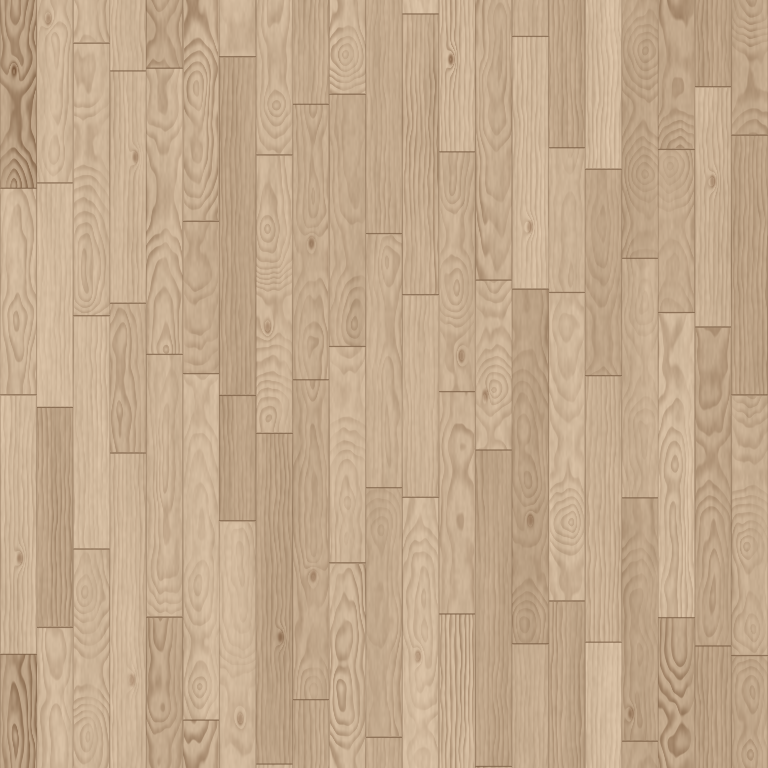
A WebGL 2 fragment shader for this texture:

```glsl
#version 300 es
precision highp float;
// Pale ash strip flooring: 21 columns of staggered planks with cathedral and straight grain.

uniform vec2 u_resolution;
out vec4 fragColor;

float hash(vec2 p) {
    vec3 q = fract(p.xyx * 0.1031);
    q += dot(q, q.yzx + 33.33);
    return fract((q.x + q.y) * q.z);
}

float noise(vec2 p) {
    vec2 i = floor(p), f = fract(p);
    f = f * f * (3.0 - 2.0 * f);
    return mix(mix(hash(i), hash(i + vec2(1, 0)), f.x),
               mix(hash(i + vec2(0, 1)), hash(i + vec2(1, 1)), f.x), f.y);
}

// End joint k of a column; each column carries three, unevenly spaced.
float jointAt(float column, float k) {
    return k + 0.6 * hash(vec2(column + 3.0, mod(k, 3.0) + 17.0));
}

// Growth rings of a wavering trunk, cut lengthwise; p is in plank widths.
float ringPhase(vec2 p, vec2 seed, float figured) {
    float side = hash(seed + 5.0) - 0.5;
    float heart = mix(sign(side) * (0.7 + abs(side)), side * 0.4, figured);
    float wobble = noise(p * vec2(2.5, 0.9) + seed) - 0.5;
    float across = p.x - heart + wobble * mix(0.08, 0.22, figured);
    float depth = (noise(vec2(p.y * 0.32, seed.x)) - 0.42) * mix(0.7, 2.6, figured)
                + (noise(vec2(p.y * 1.3, seed.y)) - 0.5) * 0.25 * figured;
    return mix(8.0, 7.0, figured) * sqrt(across * across + depth * depth)
         + 0.5 * noise(p * vec2(6.0, 2.0) + seed);
}

void main() {
    vec2 uv = gl_FragCoord.xy / u_resolution;
    float pixel = 21.0 / u_resolution.x;

    // Plank layout
    float column = floor(uv.x * 21.0);
    float x = fract(uv.x * 21.0) - 0.5;
    float along = uv.y * 3.0 + 3.0 * hash(vec2(column, 41.0));
    float k = floor(along);
    if (along < jointAt(column, k)) k -= 1.0;
    float endGap = 7.0 * min(along - jointAt(column, k), jointAt(column, k + 1.0) - along);
    vec2 plank = vec2(column, mod(k, 3.0));
    vec2 seed = 90.0 * vec2(hash(plank + 11.0), hash(plank + 29.0));
    vec2 p = vec2(x, (along - k) * 7.0);

    // Grain, bent around an occasional small knot
    float figured = step(0.4, hash(plank + 53.0));
    float bold = pow(hash(plank + 71.0), 4.0);
    vec2 knotOffset = (p - vec2(hash(seed) * 0.5 - 0.25, 3.0 + 4.0 * hash(seed + 2.0)))
                    * vec2(7.0, 3.5);
    float knot = step(0.72, hash(plank + 83.0)) * exp(-dot(knotOffset, knotOffset));
    float phase = ringPhase(p, seed, figured) + 2.2 * knot;
    float ring = fract(phase);
    float grain = smoothstep(0.25, 0.85, ring) * (1.0 - smoothstep(0.85, 1.0, ring));
    grain = mix(grain, 0.37, smoothstep(0.4, 1.0, fwidth(phase)));
    float patchy = smoothstep(0.15, 0.85, noise(p * vec2(2.5, 0.25) + seed.yx));
    grain *= mix(0.35, 1.0, patchy) * mix(0.07, 0.18, bold);

    // Plank tone, broad streaks and fine fibres
    vec3 wood = mix(vec3(0.742, 0.641, 0.53), vec3(0.832, 0.738, 0.628), hash(plank + 97.0));
    float streak = noise(p * vec2(4.0, 0.18) + seed) - 0.5;
    float fibre = noise(p * vec2(17.0, 1.6) + seed) - 0.5;
    float pore = noise(p * vec2(22.0, 7.0) + seed.yx) - 0.5;
    wood += 0.045 * streak + 0.035 * fibre + 0.03 * pore;
    wood -= grain * vec3(0.95, 1.05, 1.05);
    wood -= vec3(0.12, 0.14, 0.14) * smoothstep(0.5, 1.0, knot);

    // Faint long seams and darker end joints
    float lineWidth = max(0.035, pixel);
    float seam = 1.0 - smoothstep(0.0, lineWidth, 0.5 - abs(x));
    float joint = 1.0 - smoothstep(0.0, lineWidth, endGap);
    float seamDepth = mix(0.2, 0.5, noise(vec2(floor(uv.x * 21.0 + 0.5) * 7.0, uv.y * 9.0)));
    wood = mix(wood, vec3(0.48, 0.37, 0.27), max(seam * seamDepth, joint * 0.75));

    fragColor = vec4(clamp(wood, 0.0, 1.0), 1.0);
}
```
